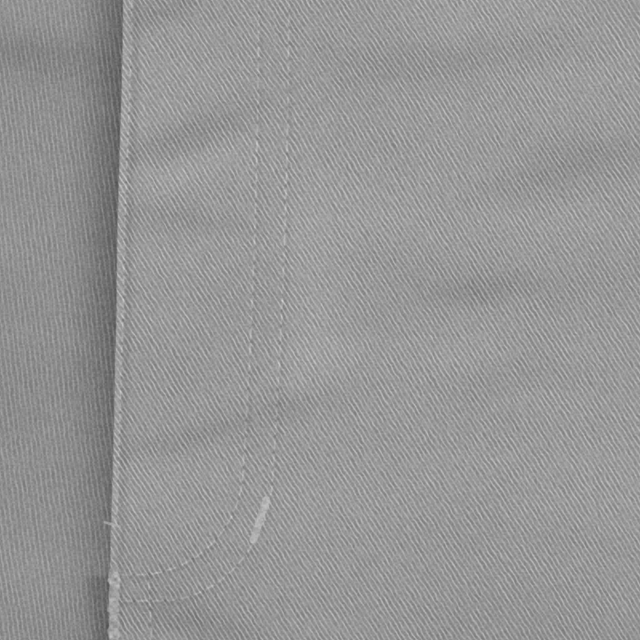
Write a WebGL 1 fragment shader that draws this texture.

```glsl
precision highp float;
uniform vec2 u_resolution;
#define BASE_GREY 0.606
#define UNDER_GREY 0.565
#define TWILL_FREQ 143.0
#define UNDER_FREQ 130.0
#define TWILL_DEPTH 0.062
#define GRAIN_DEPTH 0.075
#define CREASE_DEPTH 0.75
#define STITCH_STEP 0.0245
#define STITCH_WIDTH 0.0018
#define STITCH_LIGHT 0.095
#define TAU 6.2831853

float hash(vec2 p) {
  vec3 q = fract(vec3(p.xyx) * 0.1031);
  q += dot(q, q.yzx + 33.33);
  return fract((q.x + q.y) * q.z);
}
float noise(vec2 p) {
  vec2 i = floor(p), f = fract(p);
  f = f * f * (3.0 - 2.0 * f);
  return mix(mix(hash(i), hash(i + vec2(1.0, 0.0)), f.x),
             mix(hash(i + vec2(0.0, 1.0)), hash(i + 1.0), f.x), f.y);
}
float fbm(vec2 p) {
  float sum = 0.0, amp = 0.5;
  for (int i = 0; i < 4; i++) {
    sum += amp * noise(p);
    p = p * 2.03 + 17.0;
    amp *= 0.5;
  }
  return sum;
}
// Diagonal ribs broken into short, uneven yarn floats
float twill(vec2 p, vec2 normal, float freq) {
  float across = dot(p, normal);
  float along = dot(p, vec2(-normal.y, normal.x));
  float phase = TAU * (across * freq + 0.8 * noise(p * 6.0) + 0.28 * noise(p * 110.0));
  float strength = 0.3 + 1.3 * noise(vec2(across * freq, along * 105.0));
  return (sin(phase) - 0.18 * cos(2.0 * phase)) * strength;
}
// Soft tilted smudge used for creases and swells
float crease(vec2 p, vec2 center, vec2 size, float slope) {
  vec2 q = p - center;
  q.y -= slope * q.x;
  q /= size;
  return CREASE_DEPTH * exp(-dot(q, q));
}
float segmentDist(vec2 p, vec2 a, vec2 b) {
  vec2 ab = b - a;
  return length(p - a - ab * clamp(dot(p - a, ab) / dot(ab, ab), 0.0, 1.0));
}
// Thread dashes with dark needle holes and a puckered groove
float stitch(float d, float s, float period) {
  float cell = abs(fract(s / period) - 0.5);
  float dash = 1.0 - smoothstep(0.24, 0.42, cell);
  float hole = smoothstep(0.36, 0.48, cell);
  float core = exp(-d * d / (STITCH_WIDTH * STITCH_WIDTH));
  float groove = exp(-pow((d - 0.004) / 0.004, 2.0));
  float vary = 0.5 + 0.7 * hash(vec2(floor(s / period), 7.0));
  return core * (dash * STITCH_LIGHT * vary - hole * 0.06) - groove * 0.022;
}
// Stitch row: gentle bend, elliptical turn, then straight to the fold
float flyStitch(vec2 p, vec2 c, vec2 r) {
  vec2 q = p - c;
  float t = (1.0 - p.y) / (1.0 - c.y);
  float d = q.x - r.x - 0.024 * (1.0 - t * t), s = p.y;
  if (q.y <= 0.0) {
    float k = length(q / r);
    d = q.x < 0.0 ? -q.y - r.y : (k - 1.0) * k / max(length(q / (r * r)), 0.001);
    s = c.y + (q.x < 0.0 ? q.x - 0.25 * TAU * r.y : -atan(-q.y / r.y, q.x / r.x) * r.y);
  }
  return stitch(d, s, STITCH_STEP) * smoothstep(0.186, 0.194, p.x);
}
void main() {
  vec2 p = gl_FragCoord.xy / u_resolution;
  float e = p.x - 0.170 - 0.022 * p.y - 0.002 * (noise(vec2(p.y * 14.0, 3.0)) - 0.5);
  vec2 w = p + 0.035 * (vec2(fbm(p * 11.0), fbm(p * 11.0 + 40.0)) - 0.47);
  // Top cloth: ribs, broad creases, swells
  float top = BASE_GREY + TWILL_DEPTH * twill(p, vec2(0.845, 0.535), TWILL_FREQ);
  top += 0.05 * (fbm(p * vec2(4.0, 9.0)) - 0.47) - 0.02 * smoothstep(0.4, 0.0, p.y);
  top -= 0.065 * crease(w, vec2(0.29, 0.785), vec2(0.11, 0.026), 0.36);
  top -= 0.035 * crease(w, vec2(0.30, 0.655), vec2(0.10, 0.018), 0.0);
  top -= 0.045 * crease(w, vec2(0.30, 0.32), vec2(0.12, 0.02), 0.28);
  top -= 0.03 * crease(w, vec2(0.48, 0.37), vec2(0.08, 0.025), 0.1);
  top -= 0.055 * crease(w, vec2(0.75, 0.548), vec2(0.09, 0.02), 0.0);
  top -= 0.03 * crease(w, vec2(0.80, 0.41), vec2(0.13, 0.03), 0.08);
  top -= 0.05 * crease(w, vec2(0.91, 0.74), vec2(0.16, 0.035), 0.3);
  top -= 0.045 * crease(w, vec2(0.70, 0.905), vec2(0.19, 0.035), 0.12);
  top -= 0.05 * crease(w, vec2(0.26, 0.99), vec2(0.06, 0.025), 0.5);
  top -= 0.06 * crease(w, vec2(0.31, 0.02), vec2(0.10, 0.035), -0.2);
  top += 0.035 * crease(w, vec2(0.28, 0.73), vec2(0.09, 0.03), 0.2);
  top += 0.035 * crease(w, vec2(0.49, 0.53), vec2(0.05, 0.18), 0.0);
  // Rolled fold edge, stitch rows, lower seam
  float rim = 0.011 + 0.007 * p.y;
  top += 0.03 * exp(-pow((e - 0.004) / 0.005, 2.0));
  top -= 0.03 * exp(-pow((e - rim - 0.005) / 0.006, 2.0));
  top += stitch(e - rim + 0.004, p.y + 0.4 * e, 0.018) * smoothstep(0.17, 0.2, p.y);
  top += flyStitch(p, vec2(0.215, 0.270), vec2(0.165, 0.168));
  top += flyStitch(p, vec2(0.250, 0.270), vec2(0.177, 0.209));
  float lower = 1.0 - smoothstep(0.095, 0.105, p.y);
  top += lower * stitch(p.x - 0.237 + 0.05 * p.y, p.y, STITCH_STEP);
  // Under cloth with shadow gathered beside the fold
  float under = UNDER_GREY + 0.62 * TWILL_DEPTH * twill(p, vec2(0.99, 0.13), UNDER_FREQ);
  under += 0.05 * (fbm(p * vec2(4.0, 8.0) + 9.0) - 0.47);
  under -= 0.055 * crease(w, vec2(0.05, 0.92), vec2(0.13, 0.035), -0.15);
  under -= 0.12 * exp(-pow(e / 0.05, 2.0)) * mix(0.65, 1.1, smoothstep(0.1, 0.6, p.y));
  under -= 0.05 * exp(-abs(e) / 0.008);
  under -= 0.06 * smoothstep(0.135, 0.16, p.x + 0.1 * p.y) * lower;
  float grey = mix(under, top, smoothstep(-0.002, 0.002, e));
  // Dense tacks
  float tack = segmentDist(p, vec2(0.416, 0.219), vec2(0.396, 0.156));
  float thread = noise(p * vec2(150.0, 190.0));
  grey = mix(grey, 0.64 + 0.1 * thread, 1.0 - smoothstep(0.004, 0.0075, tack));
  float endTack = segmentDist(p, vec2(0.178, 0.107), vec2(0.179, -0.02));
  float frayed = 0.002 + 0.007 * noise(p * vec2(60.0, 130.0));
  grey = mix(grey, 0.54 + 0.22 * thread, 0.85 - 0.85 * smoothstep(frayed, frayed + 0.004, endTack));
  float loose = segmentDist(p, vec2(0.164, 0.184), vec2(0.187, 0.177));
  grey = mix(grey, 0.70, 0.7 - 0.7 * smoothstep(0.0005, 0.0035, loose));
  grey += GRAIN_DEPTH * (noise(p * 400.0) - 0.5);
  gl_FragColor = vec4(vec3(clamp(grey, 0.0, 1.0)), 1.0);
}
```
